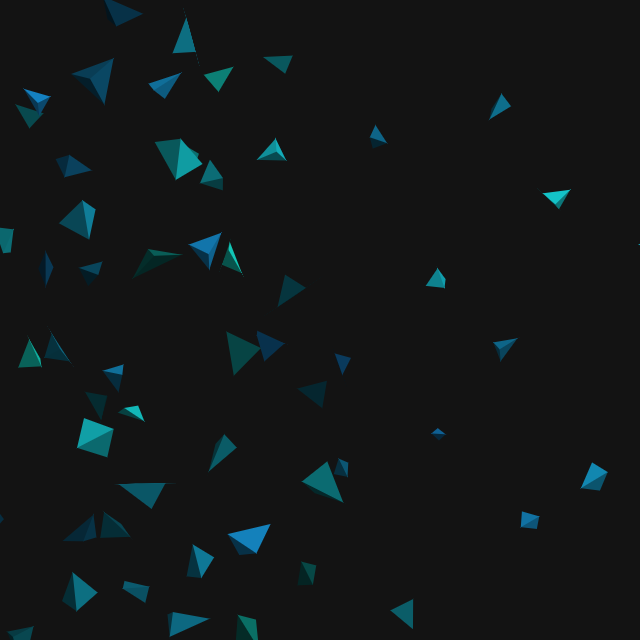
A WebGL 1 fragment shader for this background:

```glsl
precision highp float;
// Scattered blue and teal tetrahedral shards, flat shaded on near-black.

uniform vec2 u_resolution;

const int SHARD_COUNT = 58;
const vec3 BACKGROUND = vec3(0.073);
const vec3 TEAL = vec3(0.08, 0.90, 0.81);
const vec3 BLUE = vec3(0.10, 0.59, 0.95);
const vec3 LIGHT_DIR = vec3(0.42, 0.53, 0.74);
const float AMBIENT = 0.35;
const float LEFT_SHARE = 0.73;                  // part of the shards in the dense left zone
const float LEFT_WIDTH = 0.47;                  // width of that zone
const vec2 LEFT_RADIUS = vec2(0.024, 0.038);
const vec2 RIGHT_RADIUS = vec2(0.018, 0.026);
const float POSITION_JITTER = 0.12;
const float SHAPE_JITTER = 0.9;

vec3 hash3(float n) {
  return fract(sin(n * vec3(12.9898, 78.233, 37.719) + vec3(1.3, 4.1, 2.7)) * 43758.5453);
}

vec3 rotate(vec3 v, vec4 q) {
  return v + 2.0 * cross(q.xyz, cross(q.xyz, v) + q.w * v);
}

// Signed distance to the line a-b, positive on its right side.
float edgeDistance(vec2 p, vec2 a, vec2 b) {
  vec2 e = b - a;
  vec2 q = p - a;
  return (q.x * e.y - q.y * e.x) / max(length(e), 1e-5);
}

// One visible face: premultiplied colour and coverage.
vec4 shadeFace(vec2 p, vec3 a, vec3 b, vec3 c, vec3 opposite, vec3 tint, float pixel) {
  vec3 normal = normalize(cross(b - a, c - a));
  float winding = sign(dot(normal, a - opposite));
  normal *= winding;
  if (normal.z <= 0.0) return vec4(0.0);
  float d = max(winding * edgeDistance(p, a.xy, b.xy),
            max(winding * edgeDistance(p, b.xy, c.xy),
                winding * edgeDistance(p, c.xy, a.xy)));
  float coverage = clamp(0.5 - d / pixel, 0.0, 1.0);
  float light = AMBIENT + (1.0 - AMBIENT) * max(dot(normal, LIGHT_DIR), 0.0);
  return vec4(tint * light, 1.0) * coverage;
}

// A regular tetrahedron corner, displaced and turned.
vec3 shardCorner(vec3 corner, float seed, vec4 turn, float radius) {
  vec3 bent = corner * 0.577 + (hash3(seed) - 0.5) * SHAPE_JITTER;
  return rotate(bent, turn) * radius;
}

vec4 shard(vec2 p, float seed, float radius, vec3 tint, float pixel) {
  vec4 turn = normalize(vec4(hash3(seed + 0.1), hash3(seed + 0.2).x) - 0.5);
  vec3 a = shardCorner(vec3(1.0, 1.0, 1.0), seed + 0.3, turn, radius);
  vec3 b = shardCorner(vec3(1.0, -1.0, -1.0), seed + 0.4, turn, radius);
  vec3 c = shardCorner(vec3(-1.0, 1.0, -1.0), seed + 0.5, turn, radius);
  vec3 d = shardCorner(vec3(-1.0, -1.0, 1.0), seed + 0.6, turn, radius);
  return shadeFace(p, a, b, c, d, tint, pixel)
       + shadeFace(p, a, b, d, c, tint, pixel)
       + shadeFace(p, a, c, d, b, tint, pixel)
       + shadeFace(p, b, c, d, a, tint, pixel);
}

void main() {
  float pixel = 1.0 / u_resolution.y;
  vec2 p = gl_FragCoord.xy * pixel;
  vec3 color = BACKGROUND;

  for (int i = 0; i < SHARD_COUNT; i++) {
    float seed = float(i) + 1.0;
    vec3 look = hash3(seed);
    vec3 offset = hash3(seed + 0.7) - 0.5;

    // Low-discrepancy spread, squeezed towards the left and loosened by jitter.
    vec2 center = fract(seed * vec2(0.7549, 0.5698) + 0.5);
    bool isLeft = center.x < LEFT_SHARE;
    center.x = isLeft
      ? center.x / LEFT_SHARE * LEFT_WIDTH
      : mix(LEFT_WIDTH, 1.0, (center.x - LEFT_SHARE) / (1.0 - LEFT_SHARE));
    center += offset.xy * POSITION_JITTER;

    vec2 range = isLeft ? LEFT_RADIUS : RIGHT_RADIUS;
    float radius = mix(range.x, range.y, look.x);
    if (distance(p, center) > radius * 1.8 + pixel) continue;

    vec3 tint = mix(TEAL, BLUE, look.y) * mix(0.32, 1.08, look.z);
    vec4 layer = shard(p - center, seed, radius, tint, pixel);
    color = color * (1.0 - min(layer.a, 1.0)) + layer.rgb / max(layer.a, 1.0);
  }

  gl_FragColor = vec4(color, 1.0);
}
```
